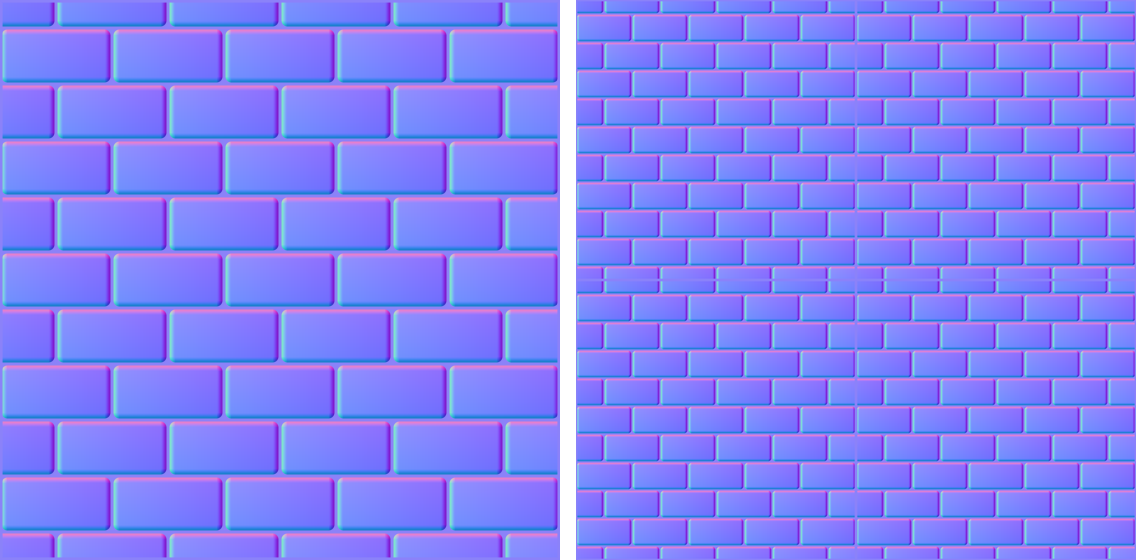
Left: one tile. Right: repeated 2 by 2.
Give the GLSL for this texture map, as a WebGL 1 fragment shader.

```glsl
precision highp float;
// Tangent-space normal map of a running-bond wall of domed, bevelled bricks.

uniform vec2 u_resolution;

const vec2 BRICK_COUNT = vec2(5.0, 10.0);
const float JOINT_HALF_WIDTH = 0.0027;
const float BEVEL_WIDTH = 0.0108;
const float BEVEL_TILT = 0.84;
const float DOME_TILT = 0.15;
const float BORDER_WIDTH = 0.0046;
const vec3 MORTAR_COLOUR = vec3(0.545, 0.51, 0.975);

// Position relative to the centre of the nearest brick, in canvas units.
vec2 brickLocal(vec2 uv, vec2 count) {
  vec2 cell = uv * count + vec2(0.0, 0.5);
  float row = floor(cell.y);
  cell.x += 0.5 * (1.0 - mod(row, 2.0));
  return (fract(cell) - 0.5) / count;
}

// Offset from the flat core of a rounded box; zero inside that core.
vec2 coreOffset(vec2 p, vec2 halfSize, float radius) {
  return sign(p) * max(abs(p) - halfSize + radius, 0.0);
}

// Outward surface tilt: a gentle dome plus a steep rounded bevel.
vec2 surfaceTilt(vec2 p, vec2 halfSize, vec2 offset, float radius) {
  float reach = length(offset);
  vec2 outward = offset / max(reach, 0.00001);
  float bevel = smoothstep(0.0, 1.0, reach / radius);
  vec2 dome = DOME_TILT * p / halfSize;
  return mix(dome, outward * BEVEL_TILT, bevel);
}

// Red follows the upward tilt, green the leftward tilt.
vec3 encodeNormal(vec2 tilt) {
  vec2 slope = vec2(tilt.y, -tilt.x);
  float facing = sqrt(max(1.0 - dot(slope, slope), 0.0));
  return vec3(slope, facing) * 0.5 + 0.5;
}

void main() {
  vec2 uv = gl_FragCoord.xy / u_resolution;
  float softness = max(0.0011, 0.75 / min(u_resolution.x, u_resolution.y));

  // Brick surface
  vec2 halfSize = 0.5 / BRICK_COUNT - JOINT_HALF_WIDTH;
  vec2 p = brickLocal(uv, BRICK_COUNT);
  vec2 offset = coreOffset(p, halfSize, BEVEL_WIDTH);
  vec3 brick = encodeNormal(surfaceTilt(p, halfSize, offset, BEVEL_WIDTH));

  // Joints between bricks
  float edgeDistance = length(offset) - BEVEL_WIDTH;
  float coverage = 1.0 - smoothstep(-softness, softness, edgeDistance);

  // Flat mortar rim around the tile
  vec2 rim = min(uv, 1.0 - uv);
  float rimDistance = min(rim.x, rim.y) - BORDER_WIDTH;
  coverage *= smoothstep(-softness, softness, rimDistance);

  gl_FragColor = vec4(mix(MORTAR_COLOUR, brick, coverage), 1.0);
}
```
